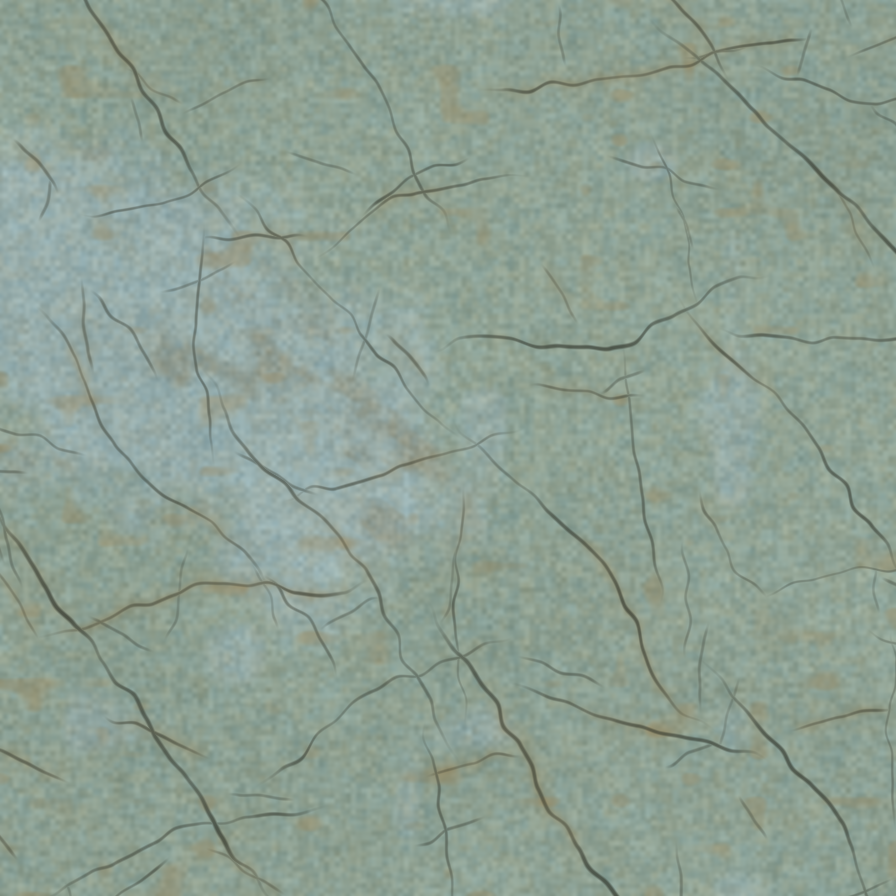
A three.js fragment shader for this texture:

```glsl
// Weathered sage-green stone with a pale blue patch, dark branching cracks and rust stains.
varying vec2 vUv;

const vec3 STONE = vec3(0.557, 0.632, 0.578);
const vec3 PALE_BLUE = vec3(0.605, 0.690, 0.690);
const vec3 TAN_SMEAR = vec3(0.560, 0.590, 0.535);
const vec3 RUST = vec3(0.600, 0.520, 0.350);
const vec3 CRACK_INK = vec3(0.215, 0.235, 0.195);

const float GRAIN_SCALE = 170.0;
const float GRAIN_CONTRAST = 0.15;
const float TINT_CONTRAST = 0.055;
const float WANDER = 0.055;       // slow bends of a crack
const float JAG = 0.010;          // small kinks of a crack
const float EDGE = 0.0017;        // softness of crack borders
const float HALO = 0.006;         // reach of rust beside a crack
const float FINE_CELLS = 9.0;
const int DIAGONALS = 11;
const int CROSSINGS = 12;
const int STEEPS = 6;
const vec2 PATCH_CENTER = vec2(0.17, 0.59);
const vec2 PATCH_SIZE = vec2(0.36, 0.20);
const float PATCH_ANGLE = -0.62;

float hash(vec2 p) {
  return fract(sin(dot(p, vec2(127.1, 311.7))) * 43758.5453);
}

float noise(vec2 p) {
  vec2 i = floor(p), f = fract(p);
  f = f * f * (3.0 - 2.0 * f);
  return mix(mix(hash(i), hash(i + vec2(1.0, 0.0)), f.x),
             mix(hash(i + vec2(0.0, 1.0)), hash(i + 1.0), f.x), f.y);
}

float fbm(vec2 p) {
  float sum = 0.0, gain = 0.53;
  for (int i = 0; i < 4; i++) {
    sum += gain * noise(p);
    p = p * 2.03 + 17.3;
    gain *= 0.5;
  }
  return sum;
}

// Turns a point into the frame of a given direction: x along it, y across it.
vec2 toFrame(vec2 p, float angle) {
  float c = cos(angle), s = sin(angle);
  return vec2(c * p.x + s * p.y, c * p.y - s * p.x);
}

// One jagged, tapering crack: x is its ink, y is the rust beside it.
vec2 crack(vec2 p, float angle, float halfLength, float halfWidth, float seed) {
  vec2 q = toFrame(p, angle);
  float taper = smoothstep(0.0, 0.4, 1.0 - abs(q.x) / halfLength);
  if (taper <= 0.0 || abs(q.y) > 0.1) return vec2(0.0);
  float bend = min(WANDER, 0.6 * halfLength) * (noise(vec2(q.x * 6.0, seed)) - 0.5);
  float kink = JAG * (noise(vec2(q.x * 38.0, seed + 5.0)) - 0.5);
  float dist = abs(q.y + bend + kink);
  float wear = noise(vec2(q.x * 17.0, seed + 9.0));
  float width = halfWidth * (0.4 + 0.6 * taper) * (0.55 + 0.8 * wear);
  float ink = 1.0 - smoothstep(0.3 * width, width + EDGE, dist);
  float stain = smoothstep(0.5, 0.9, noise(vec2(q.x * 9.0, seed + 13.0)));
  return vec2(ink * (0.4 + 0.6 * wear), exp(-dist / HALO) * stain) * taper;
}

// Long diagonals, gentle crossings and faint steep cracks.
vec2 longCracks(vec2 p) {
  vec2 mark = vec2(0.0);
  for (int i = 0; i < DIAGONALS + CROSSINGS + STEEPS; i++) {
    float n = float(i), r = hash(vec2(n, 3.7)), s = hash(vec2(n, 8.1));
    vec2 middle = fract(0.37 + n * vec2(0.7549, 0.5698));
    float angle = mix(-1.08, -0.76, r), reach = mix(0.18, 0.40, s);
    float width = mix(0.0010, 0.0026, s), strength = mix(0.65, 1.0, s);
    if (i >= DIAGONALS + CROSSINGS) {
      angle = mix(-1.62, -1.30, r);
      reach *= 0.55; width *= 0.55; strength *= 0.75;
    } else if (i >= DIAGONALS) {
      angle = mix(-0.28, 0.52, r);
      reach *= 0.50; width *= 0.65; strength *= 0.85;
    }
    mark = max(mark, strength * crack(p - middle, angle, reach, width, n * 7.0));
  }
  return mark;
}

// Short hairlines, at most one in each cell.
vec2 hairlines(vec2 p) {
  vec2 mark = vec2(0.0), home = floor(p * FINE_CELLS);
  for (int y = -1; y <= 1; y++) for (int x = -1; x <= 1; x++) {
    vec2 cell = home + vec2(float(x), float(y));
    float r = hash(cell + 2.3), s = hash(cell + 6.9);
    vec2 middle = (cell + vec2(hash(cell), hash(cell + 4.1))) / FINE_CELLS;
    float angle = mix(-1.9, 0.6, r), reach = mix(0.025, 0.075, s);
    float strength = step(0.3, hash(cell + 9.7)) * mix(0.35, 0.75, r * s + 0.2);
    mark = max(mark, strength * crack(p - middle, angle, reach, 0.0011, r * 90.0));
  }
  return mark;
}

void main() {
  vec2 p = vUv;

  // Pale patch with ragged borders, small pale spots and tan smears
  vec2 q = toFrame(p - PATCH_CENTER, PATCH_ANGLE);
  float ragged = fbm(p * 9.0) - 0.5;
  float pale = 1.0 - smoothstep(0.55, 1.15, length(q / PATCH_SIZE) + 1.3 * ragged);
  float spots = smoothstep(0.79, 0.93, noise(p * 11.0 + 31.0));
  float smear = smoothstep(0.56, 0.74, fbm(q * vec2(9.0, 19.0) + 5.0)) * pale;
  vec3 color = mix(STONE, PALE_BLUE, max(0.85 * pale, 0.55 * spots));
  color = mix(color, TAN_SMEAR, 0.85 * smear);

  // Cloudy shade, woven grain and a faint shift of tint
  float grain = 0.5 * noise(p * GRAIN_SCALE)
              + 0.25 * noise(p * GRAIN_SCALE * vec2(1.1, 0.35) + 40.0)
              + 0.25 * noise(p * GRAIN_SCALE * vec2(0.35, 1.1) + 80.0);
  float tint = noise(p * 75.0 + 11.0) + noise(p * 130.0 + 23.0) - 1.0;
  color += GRAIN_CONTRAST * (grain - 0.5) + 0.05 * (fbm(p * 6.0 + 3.0) - 0.5);
  color += TINT_CONTRAST * tint * vec3(0.5, 0.0, -0.5);

  // Rust flecks, then cracks over their stains
  vec2 mark = max(longCracks(p), hairlines(p));
  float fleck = smoothstep(0.80, 0.97, noise(p * vec2(26.0, 38.0) + 7.0));
  color = mix(color, RUST, clamp(0.35 * fleck + 0.55 * mark.y, 0.0, 1.0));
  color = mix(color, CRACK_INK, 0.92 * mark.x);
  gl_FragColor = vec4(color, 1.0);
}
```
